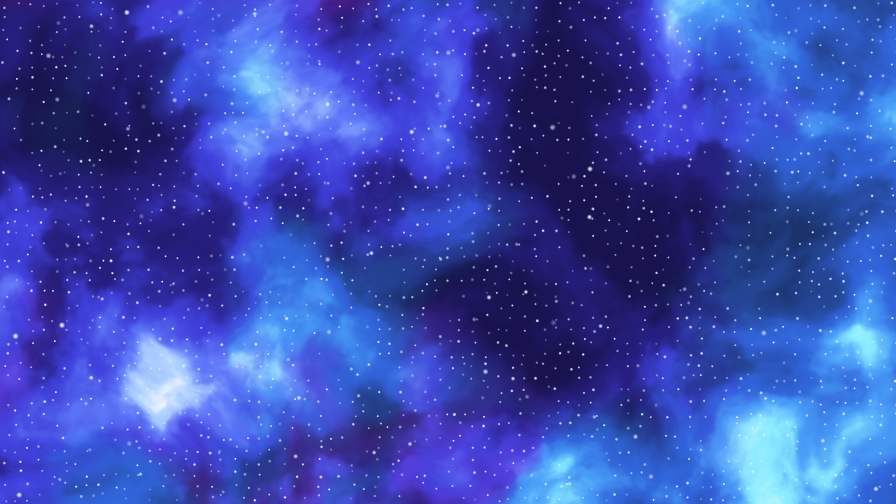
A WebGL 1 fragment shader for this texture:

```glsl
precision highp float;

// Deep-space nebula: warped fractal noise gives the gas density, which indexes
// two colour ramps (violet and azure) blended by a broad tint field.
// Two layers of jittered cells scatter small soft stars on top.

uniform vec2 u_resolution;

#define CLOUD_SCALE 3.7
#define CLOUD_CONTRAST 8.2
#define CLOUD_BIAS 0.0
#define WARP 0.11
#define TINT_SCALE 1.9
#define TINT_DRIFT 0.22
#define DUST_CELLS 42.0
#define DUST_SHARE 0.6
#define STAR_CELLS 13.0
#define STAR_SHARE 0.4
#define SEED vec2(17.3, 41.9)

// Sine-free hashes
float hash1(vec2 p) {
  vec3 q = fract(p.xyx * 0.1031);
  q += dot(q, q.yzx + 33.33);
  return fract((q.x + q.y) * q.z);
}

vec2 hash2(vec2 p) {
  vec3 q = fract(p.xyx * vec3(0.1031, 0.103, 0.0973));
  q += dot(q, q.yzx + 33.33);
  return fract((q.xx + q.yz) * q.zy);
}

float valueNoise(vec2 p) {
  vec2 cell = floor(p);
  vec2 f = fract(p);
  f = f * f * f * (f * (f * 6.0 - 15.0) + 10.0);
  float low = mix(hash1(cell), hash1(cell + vec2(1.0, 0.0)), f.x);
  float high = mix(hash1(cell + vec2(0.0, 1.0)), hash1(cell + 1.0), f.x);
  return mix(low, high, f.y);
}

// Rotated octaves, normalised to a mean of one half
float fbm(vec2 p) {
  mat2 turn = mat2(1.6, 1.2, -1.2, 1.6);
  float sum = 0.0;
  float weight = 0.5;
  for (int i = 0; i < 6; i++) {
    sum += weight * valueNoise(p);
    p = turn * p + 7.7;
    weight *= 0.5;
  }
  return sum / 0.984;
}

// Colour by density, in standard deviations from the mean
vec3 gasRamp(float z, vec3 shade, vec3 body, vec3 light, vec3 core) {
  vec3 c = mix(shade * 0.62, shade, smoothstep(-2.4, -0.7, z));
  c = mix(c, body, smoothstep(-0.8, 0.5, z));
  c = mix(c, light, smoothstep(0.4, 1.5, z));
  c = mix(c, core, smoothstep(1.3, 2.3, z));
  return mix(c, vec3(1.0), smoothstep(2.2, 3.1, z));
}

vec3 nebula(vec2 p, float across) {
  vec2 q = p + SEED;
  vec2 bend = vec2(fbm(q * 2.6 + 3.1), fbm(q * 2.6 + 58.4)) - 0.5;
  vec2 w = q + WARP * 2.0 * bend;
  float z = (fbm(w * CLOUD_SCALE) - 0.5) * CLOUD_CONTRAST + CLOUD_BIAS;

  // Broad fields: azure side and warm patches
  float tint = fbm(w * TINT_SCALE + 91.7) + TINT_DRIFT * (across - 0.5);
  float azure = smoothstep(0.40, 0.62, tint);
  float warm = smoothstep(0.54, 0.72, fbm(w * 2.3 + 133.1)) * (1.0 - azure);

  vec3 violetGas = gasRamp(z, vec3(0.15, 0.12, 0.50), vec3(0.25, 0.25, 0.86),
                           vec3(0.36, 0.46, 0.97), vec3(0.66, 0.80, 1.0));
  vec3 azureGas = gasRamp(z, vec3(0.14, 0.27, 0.58), vec3(0.19, 0.39, 0.85),
                          vec3(0.28, 0.61, 0.97), vec3(0.55, 0.93, 1.0));
  vec3 gas = mix(violetGas, azureGas, azure);
  return gas + warm * vec3(0.13, -0.02, 0.0);
}

// One soft round star in some of the cells; returns its brightness
float stars(vec2 p, float cells, float share, float minRadius, float maxRadius) {
  vec2 cell = floor(p * cells);
  vec2 centre = (cell + 0.2 + 0.6 * hash2(cell + 5.0)) / cells;
  vec2 traits = hash2(cell + 211.0);
  float present = step(hash1(cell + 77.0), share);
  float radius = mix(minRadius, maxRadius, traits.x * traits.x);
  float glow = 1.0 - smoothstep(radius * 0.15, radius, length(p - centre));
  return present * glow * mix(0.3, 1.0, traits.y);
}

void main() {
  vec2 p = gl_FragCoord.xy / u_resolution.y;
  vec3 colour = nebula(p, gl_FragCoord.x / u_resolution.x);

  float light = stars(p, DUST_CELLS, DUST_SHARE, 0.003, 0.0045);
  light = max(light, stars(p + 3.0, STAR_CELLS, STAR_SHARE, 0.0045, 0.0075));
  colour = mix(colour, vec3(0.88, 0.93, 1.0), light);

  gl_FragColor = vec4(clamp(colour, 0.0, 1.0), 1.0);
}
```
